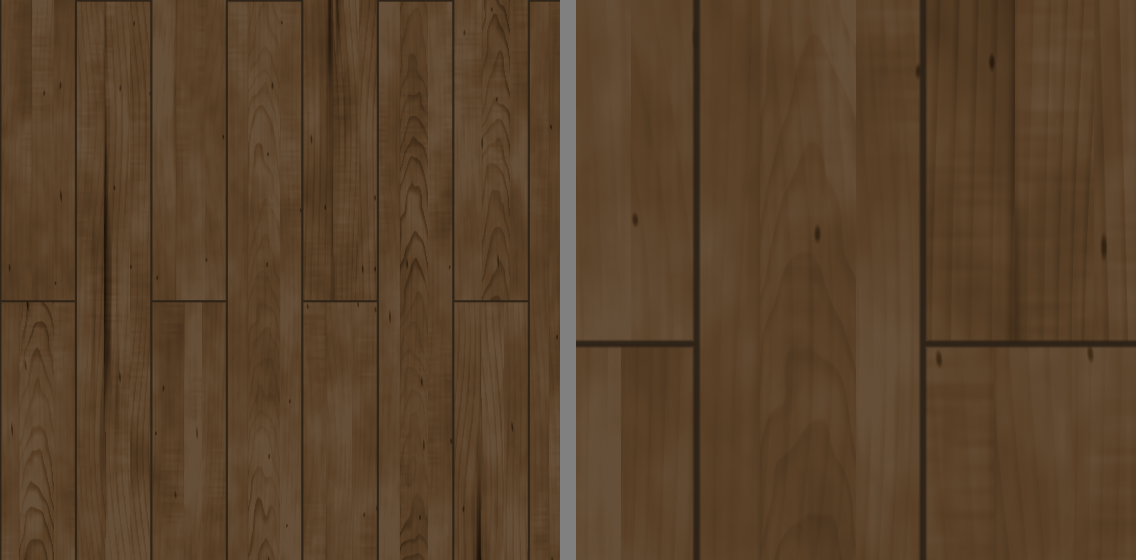
Left: the whole. Right: its middle third, enlarged.
Reproduce this texture procedurally as a WebGL 1 fragment shader.

```glsl
precision highp float;
// Dark wooden floor: tall planks in staggered columns with thin soft seams.
// Each plank is glued from three strips; layered noise gives mottling and fibre,
// iso-lines of a warped field give straight or arched grain, plus streaks and flecks.
uniform vec2 u_resolution;

#define PLANK_WIDTH 0.1348
#define PLANK_LENGTH 1.0755
#define EVEN_SEAM_Y 0.462
#define ODD_SEAM_Y 0.999
#define SEAM_HALF_WIDTH 0.0031
#define GRAIN_LINES 92.0
#define ARCH_LINES 18.0
#define ARCH_STEEPNESS 92.0
#define BASE_TONE 0.125
#define MOTTLE 0.5

float hash(vec2 p) {
  vec3 q = fract(p.xyx * 0.1031);
  q += dot(q, q.yzx + 33.33);
  return fract((q.x + q.y) * q.z);
}

float noise(vec2 p) {
  vec2 i = floor(p), f = fract(p);
  f = f * f * (3.0 - 2.0 * f);
  return mix(mix(hash(i), hash(i + vec2(1.0, 0.0)), f.x),
             mix(hash(i + vec2(0.0, 1.0)), hash(i + vec2(1.0, 1.0)), f.x), f.y);
}

float fbm(vec2 p) {
  float sum = 0.0, amp = 0.533;
  for (int i = 0; i < 4; i++) {
    sum += amp * noise(p);
    p = p * 2.03 + 17.3;
    amp *= 0.5;
  }
  return sum;
}

// Slow darkening followed by a quick drop, like a growth ring
float ring(float phase) {
  float saw = fract(phase);
  return smoothstep(0.5, 0.92, saw) * (1.0 - smoothstep(0.92, 1.0, saw));
}

// Sparse slender dark marks, at most one per cell
float flecks(vec2 p, float seed) {
  vec2 cellSize = vec2(0.03, 0.11);
  vec2 cell = floor(p / cellSize) + floor(seed);
  vec2 r = vec2(hash(cell + 3.1), hash(cell + 8.7));
  vec2 d = (fract(p / cellSize) - 0.25 - 0.5 * r) * cellSize;
  d.x += 0.2 * d.y * (r.y - 0.5);
  float len = 0.005 + 0.015 * r.x * r.y;
  float mark = 1.0 - smoothstep(0.2, 1.0, length(d / vec2(0.0026, len)));
  return mark * step(0.78, hash(cell + 21.0));
}

vec3 woodColour(float darkness) {
  vec3 pale = vec3(0.400, 0.310, 0.220);
  vec3 brown = vec3(0.350, 0.250, 0.150);
  vec3 umber = vec3(0.120, 0.070, 0.030);
  vec3 c = mix(pale, brown, clamp(darkness / 0.2, 0.0, 1.0));
  return mix(c, umber, clamp((darkness - 0.2) / 0.8, 0.0, 1.0));
}

void main() {
  vec2 p = gl_FragCoord.xy / u_resolution;

  // Plank layout: p in the plank is (across, along), in canvas units
  float column = floor((p.x - 0.0007) / PLANK_WIDTH);
  float across = p.x - 0.0007 - column * PLANK_WIDTH;
  float y = p.y - mix(EVEN_SEAM_Y, ODD_SEAM_Y, mod(column, 2.0));
  float row = floor(y / PLANK_LENGTH);
  float along = y - row * PLANK_LENGTH;
  float kind = mod(column + 2.0 * row, 5.0);
  float straight = step(3.5, kind);
  float arched = mod(kind, 2.0);
  float seed = 90.0 * hash(vec2(column, row) + 40.0);

  // Three strips per plank
  float t = across / PLANK_WIDTH;
  float wobble = 0.05 * (noise(vec2(along * 5.0, seed)) - 0.5);
  float splitA = 0.2 + 0.24 * hash(vec2(seed, 2.0)) + wobble * straight;
  float splitB = 0.62 + 0.2 * hash(vec2(seed, 5.0));
  float strip = step(splitA, t) + step(splitB, t);
  float stripSeed = seed + 13.0 * strip;
  vec2 q = vec2(across, along) + stripSeed;

  // Mottling, ripples across the board and fine fibre along it
  float tone = BASE_TONE + 0.07 * (hash(vec2(stripSeed, 9.0)) - 0.5);
  tone += MOTTLE * (fbm(q * vec2(15.0, 7.0)) - 0.5);
  tone += 0.16 * (fbm(q * vec2(45.0, 30.0)) - 0.5);
  float rippleMask = smoothstep(0.45, 0.8, noise(q * vec2(22.0, 7.0)));
  tone += 0.10 * rippleMask * (noise(q * vec2(25.0, 210.0)) - 0.5);
  float fibre = noise(q * vec2(330.0, 9.0));
  tone += 0.07 * (fibre - 0.5);

  // Straight grain, strong only on some planks
  float sway = 0.03 * noise(vec2(along * 3.5, seed)) + 0.03 * noise(q * vec2(16.0, 3.0));
  float lines = ring((across + sway) * GRAIN_LINES);
  tone += lines * mix(0.05, 0.14, straight) * (0.3 + noise(q * vec2(30.0, 5.0)));

  // Nested arches in the middle strip of arched planks
  float middle = step(0.5, strip) * step(strip, 1.5);
  float offset = (t - 0.5 * (splitA + splitB)) * PLANK_WIDTH;
  float warp = 0.2 * fbm(q * vec2(14.0, 5.0)) + 0.025 * noise(q * vec2(60.0, 28.0));
  float arch = ring((along + ARCH_STEEPNESS * offset * offset + warp) * ARCH_LINES);
  float archDepth = 0.08 + 0.26 * smoothstep(0.4, 0.9, noise(q * vec2(18.0, 6.0)));
  tone += arch * archDepth * middle * arched;

  // Dark mineral streak beside the first joint
  float streaky = max(straight, 0.5 * step(1.5, kind) * step(kind, 2.5));
  float reach = 0.25 + 0.75 * smoothstep(0.12, 0.42, along) * (1.0 - smoothstep(0.6, 0.95, along));
  float fromJoint = abs(t - splitA) * PLANK_WIDTH;
  float spread = 0.004 + 0.016 * straight * reach * noise(vec2(along * 4.0, seed + 6.0));
  float strands = 0.25 + 1.1 * smoothstep(0.35, 0.8, noise(q * vec2(140.0, 3.0)));
  tone += 0.75 * streaky * reach * exp(-fromJoint / spread) * strands;
  tone += 0.06 * (1.0 - smoothstep(0.0, 0.003, fromJoint));

  tone += 0.5 * flecks(vec2(across, along), seed);

  // Soft seams around every plank
  float edge = min(min(across, PLANK_WIDTH - across), min(along, PLANK_LENGTH - along));
  float seam = 1.0 - smoothstep(0.0008, SEAM_HALF_WIDTH, edge);
  vec3 seamColour = vec3(0.165, 0.125, 0.085);
  gl_FragColor = vec4(mix(woodColour(tone), seamColour, 0.9 * seam), 1.0);
}
```
